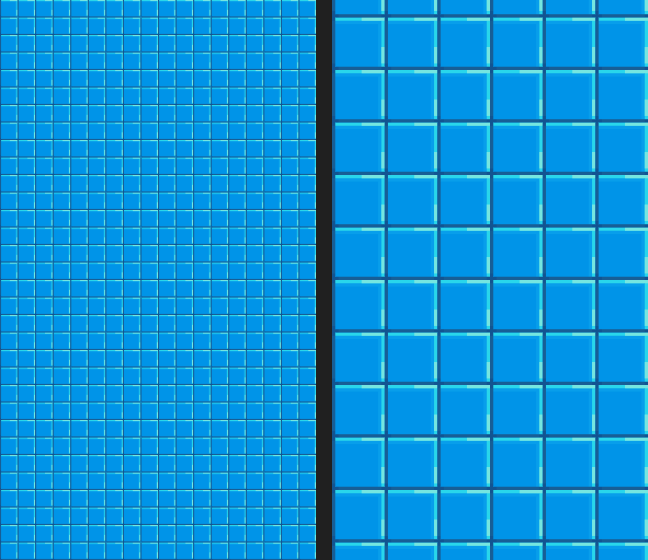
Left: the whole. Right: its middle third, enlarged.
A WebGL 2 fragment shader for this pattern:

```glsl
#version 300 es
precision highp float;

uniform vec2 u_resolution;
out vec4 fragColor;

// Antialiased interval: 1 between lo and hi, 0 outside
float band(float x, float lo, float hi, float aa) {
    return clamp((x - lo) / aa + 0.5, 0.0, 1.0)
         * clamp((hi - x) / aa + 0.5, 0.0, 1.0);
}

void main() {
    // 18 by 32 tiles, each 16 units wide, centred on the grout crossings
    vec2 grid = gl_FragCoord.xy / u_resolution * vec2(18.0, 32.0);
    vec2 p = (fract(grid + 0.5) - 0.5) * 16.0;
    vec2 aa = 16.0 * vec2(18.0, 32.0) / u_resolution;

    vec3 face = vec3(0.00, 0.58, 0.91);
    vec3 sheen = vec3(0.03, 0.62, 0.92);
    vec3 cyan = vec3(0.16, 0.84, 0.92);
    vec3 pale = vec3(0.46, 0.90, 0.88);
    vec3 grout = vec3(0.09, 0.37, 0.59);
    vec3 deepGrout = vec3(0.07, 0.33, 0.57);

    // Soft inner bevel along the top and right
    float bevel = max(band(p.x, -2.0, -1.0, aa.x), band(p.y, -2.0, -1.0, aa.y));
    vec3 color = mix(face, sheen, bevel);

    // Bright rim with a paler glint on part of each side
    float rimRight = band(p.x, -1.0, 0.0, aa.x);
    float rimTop = band(p.y, -1.0, 0.0, aa.y);
    color = mix(color, cyan, max(rimRight, rimTop));
    float glint = max(rimTop * band(p.x, -7.0, 0.0, aa.x),
                      rimRight * band(p.y, 2.0, 7.0, aa.y));
    color = mix(color, pale, glint);

    // Grout on the left and bottom, deeper around the crossing
    float groutLeft = band(p.x, 0.0, 1.0, aa.x);
    float groutBottom = band(p.y, 0.0, 1.0, aa.y);
    float crossing = band(p.x, -1.0, 2.0, aa.x) * band(p.y, -1.0, 2.0, aa.y);
    color = mix(color, mix(grout, deepGrout, crossing), max(groutLeft, groutBottom));

    fragColor = vec4(color, 1.0);
}
```
